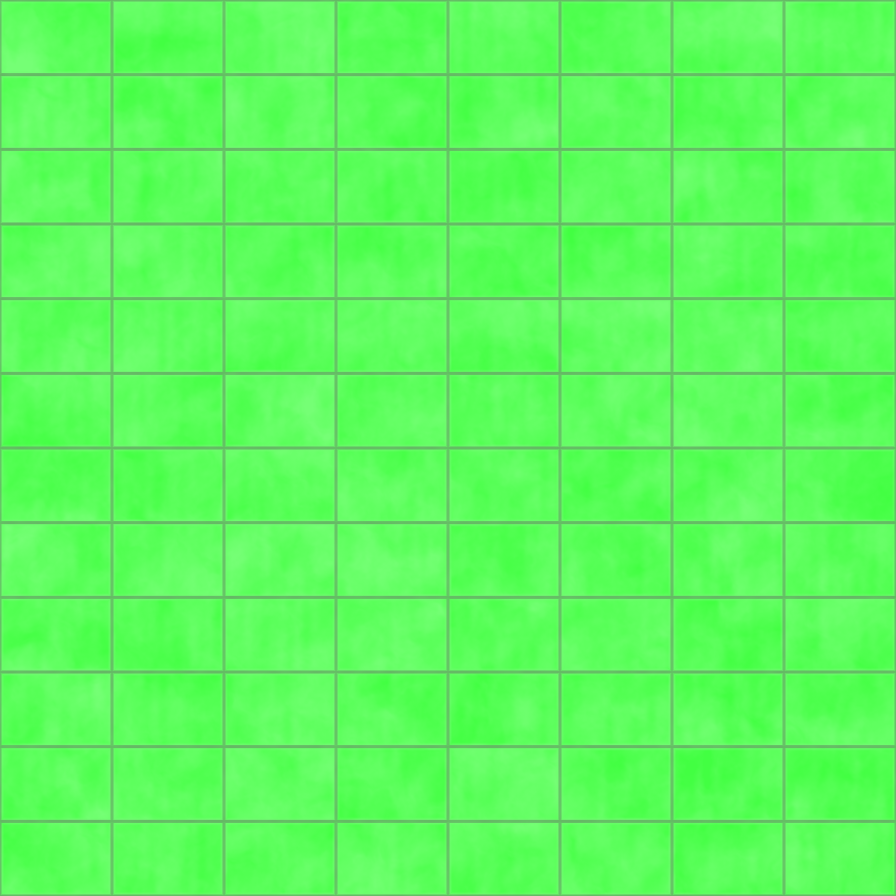
A WebGL 1 fragment shader for this pattern:

```glsl
precision highp float;

uniform vec2 u_resolution;

const vec2 TILE_COUNT = vec2(8.0, 12.0);
const float GROUT_HALF_WIDTH = 0.0017;
const float RIM_WIDTH = 0.0035;
const vec3 GROUT_COLOR = vec3(0.395, 0.70, 0.395);
const vec3 RIM_COLOR = vec3(0.45, 0.98, 0.45);
const float GLAZE_TONE = 0.357;      // red and blue level under full green
const float TILE_VARIATION = 0.05;   // tone difference between tiles
const float SLOPE_VARIATION = 0.05;  // tone drift across one tile
const float CLOUD_STRENGTH = 0.20;
const float STREAK_STRENGTH = 0.05;
const float GRAIN_STRENGTH = 0.025;

float hash(vec2 p) {
  vec3 q = fract(vec3(p.xyx) * 0.1031);
  q += dot(q, q.yzx + 33.33);
  return fract((q.x + q.y) * q.z);
}

float valueNoise(vec2 p) {
  vec2 i = floor(p);
  vec2 f = fract(p);
  f = f * f * (3.0 - 2.0 * f);
  float low = mix(hash(i), hash(i + vec2(1.0, 0.0)), f.x);
  float high = mix(hash(i + vec2(0.0, 1.0)), hash(i + vec2(1.0, 1.0)), f.x);
  return mix(low, high, f.y);
}

float fbm(vec2 p) {
  float sum = 0.0;
  float weight = 0.53;
  for (int octave = 0; octave < 4; octave++) {
    sum += weight * valueNoise(p);
    p = mat2(1.6, 1.2, -1.2, 1.6) * p + 7.3;
    weight *= 0.5;
  }
  return sum;
}

// Cloudy glaze, seeded separately for each tile
vec3 glaze(vec2 cell, vec2 local) {
  vec2 seed = vec2(hash(cell + 3.7), hash(cell + 19.1));
  vec2 p = local * vec2(1.5, 1.0) + seed * 90.0;
  float warp = fbm(p * 2.0 + 31.0) - 0.5;
  float cloud = fbm(p * 2.2 + warp) - 0.5;
  float streak = valueNoise(p * vec2(9.0, 1.8) + 11.0) - 0.5;
  float grain = fbm(p * 13.0) - 0.5;
  float slope = dot(local - 0.5, seed - 0.5) * 2.0;

  float tone = GLAZE_TONE + TILE_VARIATION * (hash(cell + 47.3) - 0.5);
  tone += SLOPE_VARIATION * slope + CLOUD_STRENGTH * cloud;
  tone += STREAK_STRENGTH * streak + GRAIN_STRENGTH * grain;
  tone = clamp(tone, 0.26, 0.46);
  return vec3(tone, 1.0, tone);
}

void main() {
  vec2 uv = gl_FragCoord.xy / u_resolution;
  float pixel = 1.0 / min(u_resolution.x, u_resolution.y);
  vec2 grid = uv * TILE_COUNT;
  vec2 cell = floor(grid);
  vec2 local = fract(grid);

  // Distance to the nearest joint, in canvas units
  vec2 jointDistance = min(local, 1.0 - local) / TILE_COUNT;
  float edge = min(jointDistance.x, jointDistance.y);

  // Pale worn rim
  vec3 color = glaze(cell, local);
  float wear = 0.3 + 0.5 * valueNoise(uv * 60.0);
  float rim = 1.0 - smoothstep(GROUT_HALF_WIDTH, GROUT_HALF_WIDTH + RIM_WIDTH, edge);
  color = mix(color, RIM_COLOR, rim * wear);

  // Soft grout, slightly fainter in the upright joints
  vec2 coverage = 1.0 - smoothstep(GROUT_HALF_WIDTH - 0.6 * pixel,
                                   GROUT_HALF_WIDTH + 0.6 * pixel, jointDistance);
  float grout = max(coverage.x * 0.82, coverage.y * 0.95);
  float patchiness = 0.86 + 0.14 * valueNoise(uv * 85.0 + 5.0);
  color = mix(color, GROUT_COLOR, grout * patchiness);

  gl_FragColor = vec4(color, 1.0);
}
```
